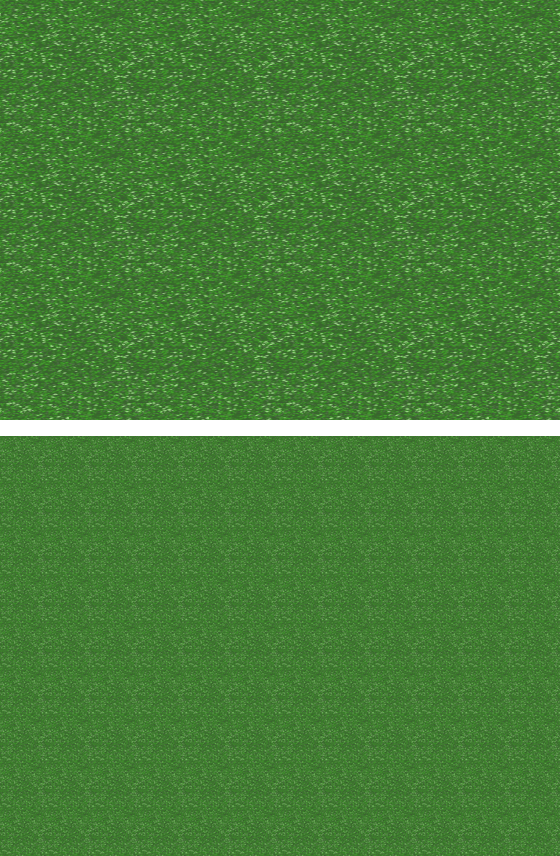
Top: one tile. Bottom: repeated 3 by 3.
This texture is drawn by a Shadertoy shader. Its source:

```glsl
// Short green turf: a square tile of fine grain, repeated four across and three down.
// Each tile layers wrapped value noise with jittered, flattened flecks (dark, dusty,
// bright and pale) and a few ragged pale clumps, all hashed on wrapping cells.

const vec2 REPEATS = vec2(4.0, 3.0);

const vec3 DEEP_GREEN  = vec3(0.215, 0.42, 0.165);
const vec3 MID_GREEN   = vec3(0.24, 0.50, 0.165);
const vec3 SHADE_GREEN = vec3(0.24, 0.36, 0.205);
const vec3 DUSTY_GREEN = vec3(0.34, 0.47, 0.30);
const vec3 LIVE_GREEN  = vec3(0.26, 0.67, 0.16);
const vec3 PALE_GREEN  = vec3(0.70, 0.91, 0.61);

vec2 hash22(vec2 p) {
    vec3 a = fract(p.xyx * vec3(0.1031, 0.1030, 0.0973));
    a += dot(a, a.yzx + 33.33);
    return fract((a.xx + a.yz) * a.zy);
}

// Value noise over one tile; the lattice wraps after "grid" cells.
float wrappedNoise(vec2 q, vec2 grid, float seed) {
    vec2 p = q * grid;
    vec2 cell = floor(p);
    vec2 f = p - cell;
    f = f * f * (3.0 - 2.0 * f);
    float a = hash22(mod(cell, grid) + seed).x;
    float b = hash22(mod(cell + vec2(1.0, 0.0), grid) + seed).x;
    float c = hash22(mod(cell + vec2(0.0, 1.0), grid) + seed).x;
    float d = hash22(mod(cell + vec2(1.0, 1.0), grid) + seed).x;
    return mix(mix(a, b, f.x), mix(c, d, f.x), f.y);
}

// Coverage of scattered, slightly tilted ellipses.
// radii and pixel are in tile units; share is the chance that a cell holds one.
float flecks(vec2 q, vec2 grid, vec2 radii, float share, float seed, float pixel) {
    vec2 p = q * grid;
    vec2 cell = floor(p);
    float cover = 0.0;
    for (int j = -1; j <= 1; j++) {
        for (int i = -1; i <= 1; i++) {
            vec2 id = cell + vec2(i, j);
            vec2 wrapped = mod(id, grid);
            vec2 jitter = hash22(wrapped + seed);
            vec2 traits = hash22(wrapped + seed + 71.3);
            float density = mix(0.8, 1.2, wrappedNoise(wrapped / grid, vec2(6.0, 8.0), 5.0));
            vec2 d = (p - id - jitter) / grid;
            d.y -= d.x * mix(-0.15, 0.30, fract(traits.x * 17.0));
            vec2 size = radii * mix(0.5, 1.3, traits.y);
            float dist = (length(d / size) - 1.0) * size.y;
            float shape = clamp(0.5 - dist / pixel, 0.0, 1.0);
            cover = max(cover, shape * step(traits.x, share * density));
        }
    }
    return cover;
}

vec3 turf(vec2 q, float pixel) {
    // Matted ground
    float grain = wrappedNoise(q, vec2(60.0, 108.0), 11.0);
    vec3 color = mix(DEEP_GREEN, MID_GREEN, smoothstep(0.35, 0.85, grain));

    // Gaps and dry blades
    float shade = flecks(q, vec2(48.0, 80.0), vec2(0.011, 0.0045), 0.50, 23.0, pixel);
    float dusty = flecks(q, vec2(50.0, 82.0), vec2(0.008, 0.0040), 0.34, 37.0, pixel);
    color = mix(color, SHADE_GREEN, shade);
    color = mix(color, DUSTY_GREEN, 0.8 * dusty);

    // Lit blades
    float live = flecks(q, vec2(52.0, 84.0), vec2(0.0088, 0.0037), 0.38, 53.0, pixel);
    float pale = flecks(q, vec2(48.0, 76.0), vec2(0.0095, 0.0039), 0.13, 79.0, pixel);
    color = mix(color, LIVE_GREEN, 0.9 * live);
    color = mix(color, PALE_GREEN, 0.85 * pale);

    // Sparse worn clumps, made ragged by the grain
    float clump = flecks(q, vec2(4.0), vec2(0.020, 0.010), 0.55, 97.0, pixel);
    return mix(color, PALE_GREEN, 0.75 * clump * smoothstep(0.25, 0.65, grain));
}

void mainImage(out vec4 fragColor, in vec2 fragCoord) {
    vec2 uv = fragCoord / iResolution.xy;
    float pixel = REPEATS.y / iResolution.y;
    fragColor = vec4(turf(fract(uv * REPEATS), pixel), 1.0);
}
```
